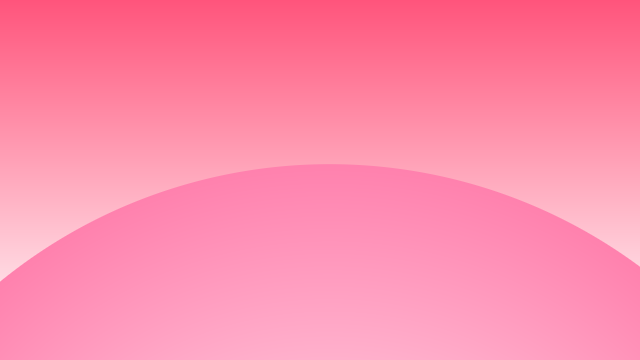
Reproduce this background procedurally as a WebGL 2 fragment shader.

```glsl
#version 300 es
precision highp float;

uniform vec2 u_resolution;
out vec4 fragColor;

const vec3 WHITE = vec3(1.0);
const vec3 SKY_ROSE = vec3(1.0, 0.33, 0.485);
const vec3 DISC_PINK = vec3(1.0, 0.505, 0.68);

// Centre and radius in units of the canvas height
const vec2 DISC_CENTER = vec2(0.9155, -0.903);
const float DISC_RADIUS = 1.447;

float circleDistance(vec2 point, vec2 center, float radius) {
    return length(point - center) - radius;
}

vec3 verticalGradient(float height, vec3 bottom, vec3 top) {
    return mix(bottom, top, clamp(height, 0.0, 1.0));
}

vec3 radialGradient(vec2 point, vec2 center, float radius, vec3 inner, vec3 outer) {
    return mix(inner, outer, clamp(length(point - center) / radius, 0.0, 1.0));
}

float coverage(float dist, float pixel) {
    return clamp(0.5 - dist / pixel, 0.0, 1.0);
}

void main() {
    float pixel = 1.0 / u_resolution.y;
    vec2 point = gl_FragCoord.xy * pixel;
    point.x *= (16.0 / 9.0) * u_resolution.y / u_resolution.x;

    // Sky fading to white at the ground
    vec3 color = verticalGradient(point.y, WHITE, SKY_ROSE);

    // Large rising disc, lit from its hidden centre
    vec3 disc = radialGradient(point, DISC_CENTER, DISC_RADIUS, WHITE, DISC_PINK);
    float edge = circleDistance(point, DISC_CENTER, DISC_RADIUS);
    color = mix(color, disc, coverage(edge, pixel));

    fragColor = vec4(color, 1.0);
}
```
